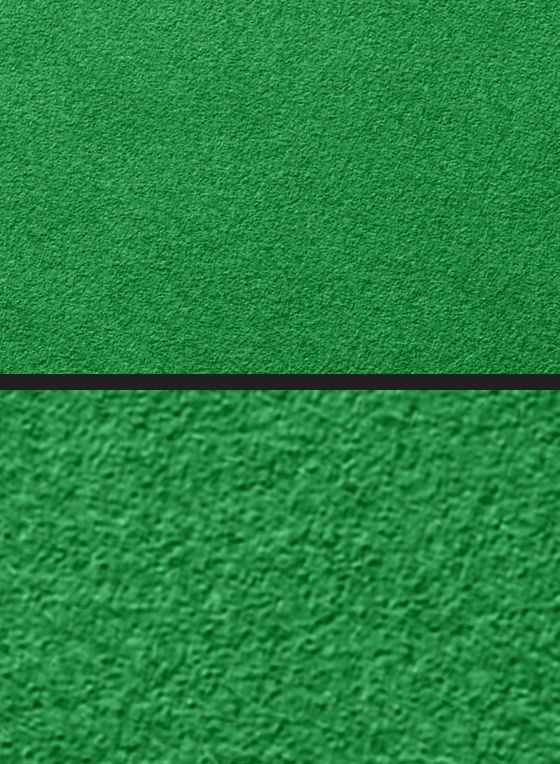
Top, the full canvas; bottom, a detail of the centre.
Write a WebGL 1 fragment shader that draws this texture.

```glsl
precision highp float;

// Green felt: short matted fibres lit from the upper left.
// Stretched noise in several directions forms a fine nap that is shaded as
// relief; faint clumps, stray fibres and a slow falloff of light are added.

uniform vec2 u_resolution;

float hash(vec2 p) {
  return fract(sin(dot(p, vec2(127.1, 311.7))) * 43758.5453);
}

float valueNoise(vec2 p) {
  vec2 cell = floor(p);
  vec2 f = fract(p);
  f = f * f * (3.0 - 2.0 * f);
  float low = mix(hash(cell), hash(cell + vec2(1.0, 0.0)), f.x);
  float high = mix(hash(cell + vec2(0.0, 1.0)), hash(cell + 1.0), f.x);
  return mix(low, high, f.y);
}

// Coordinates along and across a direction.
vec2 turn(vec2 p, float angle) {
  float c = cos(angle);
  float s = sin(angle);
  return vec2(c * p.x + s * p.y, c * p.y - s * p.x);
}

// Height of the matted nap: four layers of stretched grain, mostly flat-lying.
float napHeight(vec2 p) {
  float height = 0.0;
  for (int i = 0; i < 4; i++) {
    float layer = float(i);
    vec2 q = turn(p, -0.55 + 0.6 * layer);
    height += valueNoise(q * vec2(135.0, 225.0) + 37.3 * layer);
  }
  return height / 4.0;
}

// Sparse single fibres, one candidate per cell; positive is pale, negative dark.
float strayFibres(vec2 p) {
  vec2 q = p * 44.0;
  vec2 home = floor(q);
  float sum = 0.0;
  for (int y = -1; y <= 1; y++) {
    for (int x = -1; x <= 1; x++) {
      vec2 cell = home + vec2(float(x), float(y));
      float pick = hash(cell + 5.7);
      vec2 center = cell + vec2(hash(cell + 19.1), hash(cell + 43.9));
      vec2 d = turn(q - center, 0.3 + 2.4 * (hash(cell + 71.3) - 0.5));
      d.y += 0.7 * d.x * d.x * (pick - 0.5);
      float halfLength = mix(0.05, 0.3, hash(cell + 88.2));
      float dist = length(vec2(max(abs(d.x) - halfLength, 0.0), d.y));
      float ink = 1.0 - smoothstep(0.02, 0.13, dist);
      sum += ink * (step(0.75, pick) - step(pick, 0.22));
    }
  }
  return clamp(sum, -1.0, 1.0);
}

void main() {
  vec2 uv = gl_FragCoord.xy / u_resolution;
  vec2 p = gl_FragCoord.xy / u_resolution.y;

  // Bend the nap slightly so that its directions wander.
  vec2 bend = vec2(valueNoise(p * 42.0), valueNoise(p * 42.0 + 91.0)) - 0.5;
  vec2 q = p + 0.003 * bend;

  // Relief: slopes that face the light are bright, the far sides dark.
  vec2 toLight = vec2(-0.0018, 0.0038);
  float nap = napHeight(q) - 0.5;
  float shadowing = napHeight(q + toLight) - 0.5;
  float tone = 0.533 + 0.74 * nap - 0.38 * shadowing;

  // Faint clumps and loose fibres.
  tone += 0.05 * (valueNoise(turn(p, 0.3) * vec2(36.0, 56.0)) - 0.5);
  tone += 0.03 * (valueNoise(p * 9.0 + 13.0) - 0.5);
  float stray = strayFibres(q);
  tone += 0.09 * stray;

  // Light fades from the upper left to the lower right.
  tone += 0.05 * (uv.y - 0.5) - 0.035 * (uv.x - 0.5);

  // Tone is the green level; red and blue follow it along one ramp.
  vec3 feltGreen = vec3(0.16, 0.55, 0.27);
  vec3 toneRamp = vec3(0.87, 1.0, 0.9);
  vec3 color = feltGreen + toneRamp * (tone - feltGreen.g);
  color += vec3(0.03, 0.0, 0.005) * max(stray, 0.0);
  gl_FragColor = vec4(clamp(color, 0.0, 1.0), 1.0);
}
```
